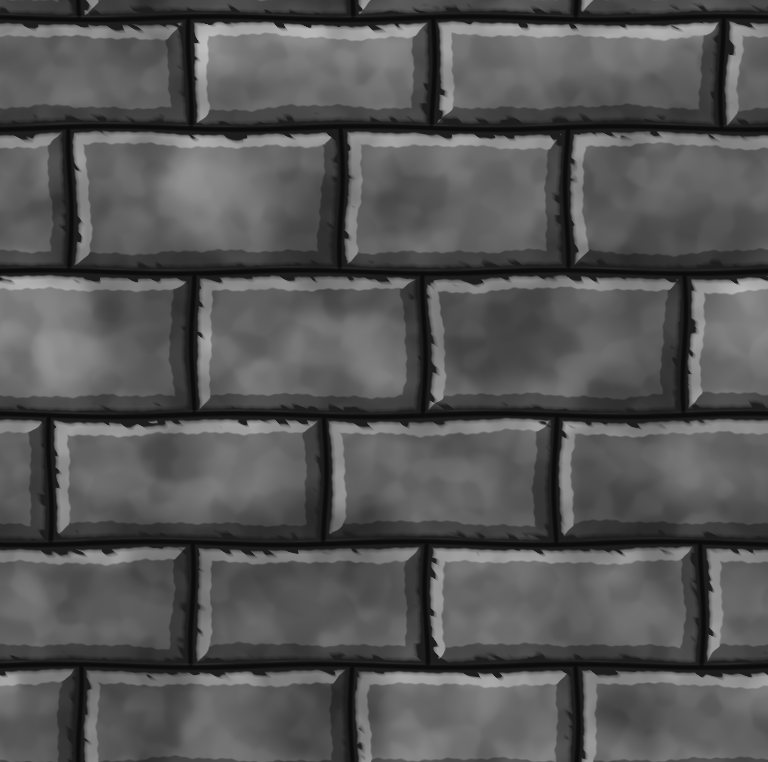
Reproduce this texture procedurally as a Shadertoy shader.

```glsl
// Grey stone brick wall: six staggered courses of three bevelled bricks, with ragged dark joints.

const float TAU = 6.2831853;
const int   ROWS = 6;
// Course boundaries from the top down; the last one wraps to the first.
const float ROW_EDGE[7] = float[7](0.976, 0.832, 0.643, 0.455, 0.287, 0.126, -0.024);
// Upright joints of each course.
const vec3 JOINTS[6] = vec3[6](
    vec3(0.247, 0.564, 0.940), vec3(0.091, 0.444, 0.738),
    vec3(0.251, 0.552, 0.891), vec3(0.065, 0.423, 0.723),
    vec3(0.250, 0.555, 0.914), vec3(0.104, 0.458, 0.751));

const float JOINT_HALF   = 0.0075;  // half width of the dark joint
const float BEVEL_LIT    = 0.0165;  // top and left bevel
const float BEVEL_SHADE  = 0.0190;  // right and bottom bevel
const float EDGE_WOBBLE  = 0.0016;
const float NOTCH_DEPTH  = 0.0060;
const float SOFTNESS     = 0.0016;
const float FACE_TONE    = 0.395;
const float CLOUD_AMOUNT = 0.42;
const float BRICK_VARIATION = 0.035;
const float LIT_GAIN     = 0.175;
const float SHADE_FACTOR = 0.66;
const float JOINT_TONE   = 0.115;
const float CORE_TONE    = 0.045;

float hash(vec2 p) {
    vec3 q = fract(vec3(p.xyx) * 0.1031);
    q += dot(q, q.yzx + 33.33);
    return fract((q.x + q.y) * q.z);
}

// Smooth cellular noise: blended random tones of scattered points, tiling over the canvas.
float cells(vec2 uv, vec2 count) {
    vec2 p = uv * count, base = floor(p);
    float sum = 0.0, total = 0.0;
    for (int j = -1; j <= 1; j++)
    for (int i = -1; i <= 1; i++) {
        vec2 cell = base + vec2(i, j);
        vec2 id = mod(cell, count);
        vec2 d = cell + vec2(hash(id + 3.7), hash(id + 71.3)) - p;
        float weight = exp(-5.0 * dot(d, d));
        sum += weight * hash(id + 19.1);
        total += weight;
    }
    return sum / total;
}

// Layered sines that give every brick side its own uneven line.
float wobble(float s, float seed) {
    float a = s * TAU, phase = seed * 40.0;
    return sin(a * 5.0 + phase) + 0.6 * sin(a * 13.0 + phase * 1.7)
         + 0.4 * sin(a * 31.0 + phase * 2.3) + 0.3 * sin(a * 67.0 + phase * 3.1);
}

void mainImage(out vec4 fragColor, in vec2 fragCoord) {
    vec2 uv = fragCoord / iResolution.xy;
    float soft = max(SOFTNESS, 0.8 / iResolution.y);

    // Slight hand-laid bending of all joints
    vec2 p = uv + 0.0022 * vec2(sin(TAU * (uv.y * 5.0 + uv.x * 2.0)),
                                sin(TAU * (uv.x * 3.0 + uv.y * 4.0)));
    p = fract(p);
    if (p.y > ROW_EDGE[0]) p.y -= 1.0;

    // Course and brick containing this point
    int row = 0;
    for (int i = 1; i < ROWS; i++) if (p.y < ROW_EDGE[i]) row = i;
    vec3 joint = JOINTS[row];
    if (p.x >= joint.z) p.x -= 1.0;
    int column = p.x < joint.x ? 0 : (p.x < joint.y ? 1 : 2);
    float left  = column == 0 ? joint.z - 1.0 : joint[column - 1];
    float right = joint[column];
    vec2 brick = vec2(column, row);

    // Distances to the sides: left, top, right, bottom
    vec4 side = vec4(p.x - left, ROW_EDGE[row] - p.y, right - p.x, p.y - ROW_EDGE[row + 1]);
    float centre = min(min(side.x, side.y), min(side.z, side.w));
    vec4 seed = vec4(hash(brick + 5.0), hash(brick + 15.0), hash(brick + 25.0), hash(brick + 35.0));
    vec4 rough = vec4(wobble(uv.y, seed.x), wobble(uv.x, seed.y),
                      wobble(uv.y, seed.z), wobble(uv.x, seed.w));
    vec2 slanted = fract(uv + vec2(uv.y, 0.0));
    float notch = smoothstep(0.62, 0.92, cells(slanted, vec2(88.0, 64.0)));
    vec4 inset = side - JOINT_HALF - rough * EDGE_WOBBLE * 0.55;
    float edge = min(min(inset.x, inset.y), min(inset.z, inset.w)) - notch * NOTCH_DEPTH;

    // Cloudy stone face
    float clouds = 0.50 * cells(uv, vec2(8.0)) + 0.32 * cells(uv, vec2(17.0, 21.0))
                 + 0.18 * cells(uv, vec2(43.0));
    float stone = FACE_TONE + CLOUD_AMOUNT * (clouds - 0.5)
                + BRICK_VARIATION * (hash(brick + 47.0) - 0.5);

    // Bevels, mitred where light meets shade
    vec4 bevel = inset - rough.yxwz * EDGE_WOBBLE * 0.2 - rough * EDGE_WOBBLE * 0.6;
    float litDistance = min(bevel.x, bevel.y);
    float shadeDistance = min(bevel.z, bevel.w);
    float lit = 1.0 - smoothstep(-soft, soft, litDistance - BEVEL_LIT);
    float shade = 1.0 - smoothstep(-soft, soft, shadeDistance - BEVEL_SHADE);
    float mitre = smoothstep(-soft, soft, shadeDistance - litDistance);
    float litTone = stone + LIT_GAIN * (0.8 + 0.4 * cells(uv, vec2(27.0)));
    float tone = mix(stone, litTone, lit * mix(1.0, mitre, shade));
    tone = mix(tone, stone * SHADE_FACTOR, shade * mix(1.0, 1.0 - mitre, lit));
    tone *= 0.72 + 0.28 * smoothstep(0.0, 0.006, edge);

    // Dark joint with a black core and a faint worn streak
    float mortar = mix(CORE_TONE, JOINT_TONE, smoothstep(0.001, 0.005, centre));
    mortar += 0.05 * smoothstep(0.002, 0.0, abs(side.w - 0.0045)) * cells(uv, vec2(31.0));
    tone = mix(mortar, tone, smoothstep(-soft, soft, edge));

    fragColor = vec4(vec3(tone), 1.0);
}
```
